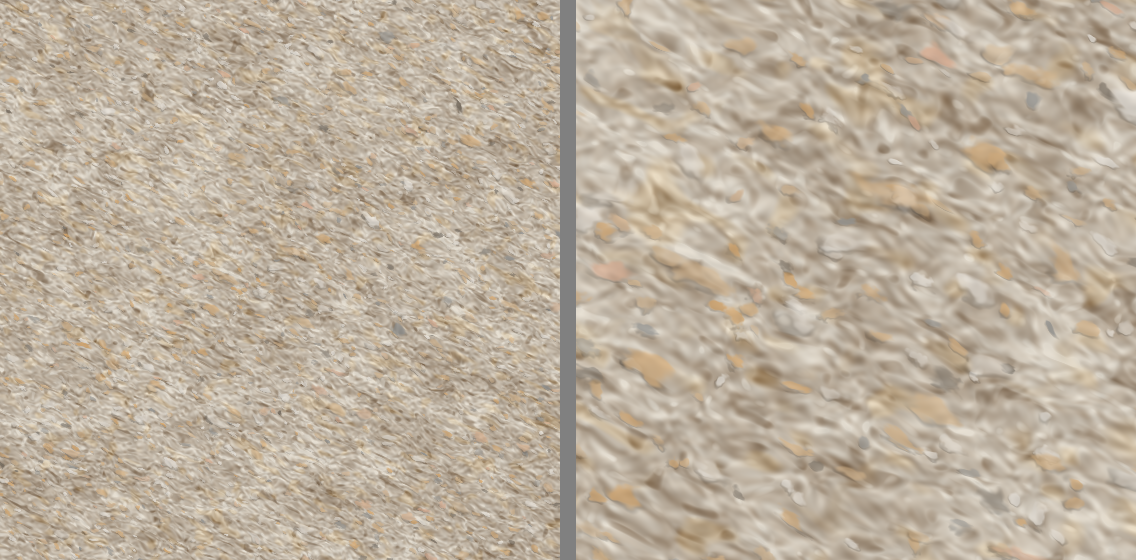
Left: the whole. Right: its middle third, enlarged.
Write a three.js fragment shader that draws this texture.

```glsl
// Coarse beige sand with scattered small pebbles, all leaning down to the right.
// Warped, stretched noise gives broken grain, relief and specks; jittered cells
// hold ragged ochre, white, pink and slate stones that sink into the sand.

varying vec2 vUv;

const vec3 SAND_DARK  = vec3(0.590, 0.520, 0.440);
const vec3 SAND_LIGHT = vec3(0.832, 0.800, 0.748);
const vec3 OCHRE = vec3(0.81, 0.63, 0.41);
const vec3 TAN   = vec3(0.79, 0.69, 0.56);
const vec3 WHITE = vec3(0.86, 0.84, 0.81);
const vec3 PINK  = vec3(0.82, 0.65, 0.55);
const vec3 SLATE = vec3(0.57, 0.57, 0.56);
const vec3 UMBER = vec3(0.43, 0.39, 0.34);

const float LEAN = 0.46;     // slope of the grain, in radians
const float STRETCH = 0.64;  // across-to-along ratio of the grains

float hash(vec2 p) {
  return fract(sin(dot(p, vec2(127.1, 311.7))) * 43758.5453);
}

float noise(vec2 p) {
  vec2 cell = floor(p);
  vec2 f = fract(p);
  f = f * f * (3.0 - 2.0 * f);
  float low = mix(hash(cell), hash(cell + vec2(1.0, 0.0)), f.x);
  float high = mix(hash(cell + vec2(0.0, 1.0)), hash(cell + 1.0), f.x);
  return mix(low, high, f.y);
}

mat2 rotation(float angle) {
  float c = cos(angle);
  float s = sin(angle);
  return mat2(c, s, -s, c);
}

// Bends the lattice so that grains vary in size and direction
vec2 warp(vec2 p, float cells, float amount) {
  vec2 bend = vec2(noise(p * cells + 5.0), noise(p * cells + 47.0));
  return p + amount * (bend - 0.5);
}

// Grain height: two octaves, the second turned to hide the lattice
float grainHeight(vec2 p) {
  return 0.55 * noise(p * 150.0) + 0.45 * noise(rotation(0.6) * p * 265.0 + 31.0);
}

// Brightness of the sand between the pebbles
float sandTone(vec2 p) {
  float height = grainHeight(p);
  float relief = height - grainHeight(p + vec2(-0.0008, 0.0036));
  float clumps = noise(p * 58.0 + 7.0) - 0.5;
  float patches = noise(p * 22.0 + 19.0) - 0.5;
  float drifts = noise(p * 8.0 + 3.0) - 0.5;
  float hollow = smoothstep(0.68, 0.92, noise(p * 128.0 + 83.0));
  float glint = smoothstep(0.74, 0.94, noise(p * 165.0 + 29.0));
  return 0.67 + 0.55 * (height - 0.5) + 0.66 * relief + 0.42 * clumps
       + 0.34 * patches + 0.20 * drifts - 0.50 * hollow + 0.30 * glint;
}

vec3 stoneTint(float kind, float blend) {
  if (kind < 0.50) return mix(TAN, OCHRE, blend);
  if (kind < 0.74) return WHITE;
  if (kind < 0.84) return mix(TAN, PINK, blend);
  if (kind < 0.92) return SLATE;
  return mix(UMBER, SLATE, 0.5 * blend);
}

// Lays one layer of stones over the ground colour
vec3 addStones(vec3 ground, vec2 p, float cells, float density, float size, float seed) {
  vec2 q = p * cells;
  vec2 home = floor(q);
  float ragged = 0.9 * (noise(q * 3.7 + seed) - 0.5) + 0.4 * (noise(q * 8.0 + seed) - 0.5);
  vec3 color = ground;
  for (int j = -1; j <= 1; j++) {
    for (int i = -1; i <= 1; i++) {
      vec2 cell = home + vec2(float(i), float(j));
      vec2 id = cell + seed;
      if (hash(id) > density) continue;
      vec2 jitter = vec2(hash(id + 3.1), hash(id + 5.7));
      vec2 offset = q - cell - 0.1 - 0.8 * jitter;
      float radius = size * mix(0.55, 1.25, hash(id + 8.3));
      mat2 turn = rotation(2.2 * (hash(id + 11.9) - 0.5));
      vec2 squash = vec2(0.85, mix(0.95, 1.6, hash(id + 14.2)));
      float dist = length(turn * offset * squash) / radius + ragged;
      float body = 1.0 - smoothstep(0.55, 1.2, dist);
      float side = clamp(offset.y / radius, -1.0, 1.0);
      float shadow = smoothstep(0.6, 1.0, dist) * (1.0 - smoothstep(1.0, 1.5, dist));
      vec3 tint = stoneTint(hash(id + 17.6), hash(id + 21.4)) * (1.0 + 0.05 * side);
      color *= 1.0 - 0.16 * shadow * max(-side, 0.0);
      color = mix(color, tint, body * mix(0.40, 0.90, hash(id + 25.8)));
    }
  }
  return color;
}

void main() {
  // x runs along the grain, y across it
  vec2 p = rotation(LEAN) * vUv * vec2(STRETCH, 1.0) + 2.0;
  p = warp(warp(p, 40.0, 0.008), 110.0, 0.004);

  // Sand, slightly warmer in scattered spots
  float tone = clamp(sandTone(p), -0.5, 1.15);
  vec3 color = mix(SAND_DARK, SAND_LIGHT, tone);
  float warmth = smoothstep(0.58, 0.90, noise(p * 84.0 + 43.0));
  color += warmth * vec3(0.022, -0.004, -0.050);

  // Stones, from grit to the rare large pebble
  color = addStones(color, p, 88.0, 0.24, 0.34, 13.0);
  color = addStones(color, p, 50.0, 0.13, 0.33, 57.0);
  color = addStones(color, p, 31.0, 0.05, 0.30, 91.0);

  // Fine surface grit over everything
  float grit = noise(rotation(-0.4) * p * 240.0 + 71.0) - 0.5;
  gl_FragColor = vec4(color * (1.0 + 0.10 * grit), 1.0);
}
```
